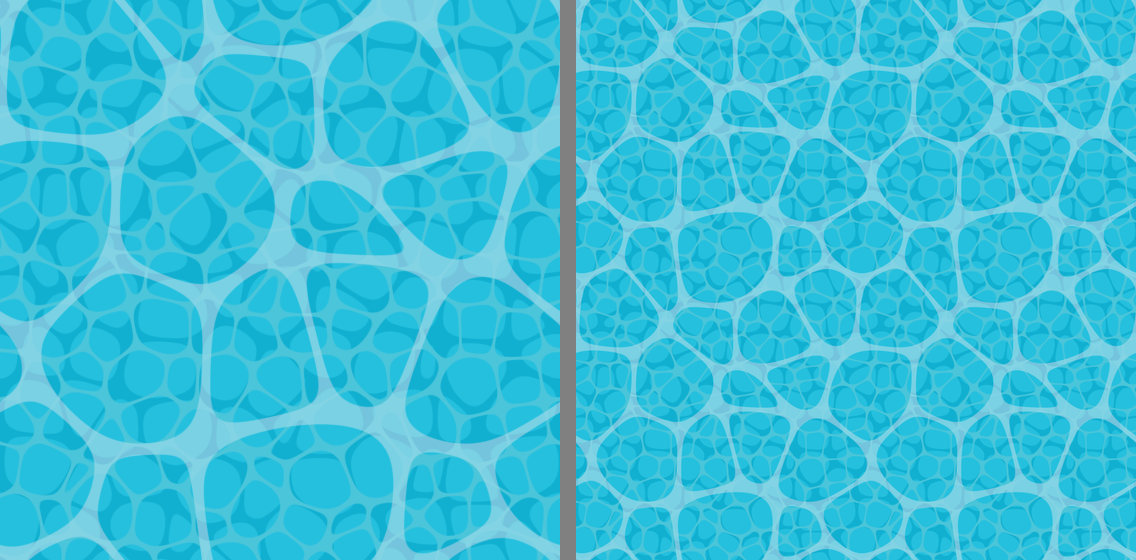
Left, the tile; right, the same tile 2 across and 2 down.
Write a Shadertoy shader that draws this pattern.

```glsl
// Rippling pool water: three tiling nets of rounded cells laid over each other.
// Each net is a weighted Voronoi diagram whose cell corners are rounded by an
// exponential smooth minimum of the distances to the cell's borders.

vec3 hash3(vec3 p) {
    p = fract(p * vec3(0.1031, 0.1030, 0.0973));
    p += dot(p, p.yxz + 33.33);
    return fract((p.xxy + p.yxx) * p.zyx);
}

// Site position in xy and its weight (0 to 1) in z; wraps after n cells.
// Odd rows are shifted by half a cell, so n must be even.
vec3 site(vec2 cell, float n, float seed) {
    vec3 h = hash3(vec3(mod(cell, n), seed) + 1.7);
    float rowShift = 0.5 * mod(cell.y, 2.0);
    return vec3(cell + vec2(0.25 + rowShift, 0.5) + 0.68 * (h.xy - 0.5), h.z);
}

float power(vec2 p, vec3 s, float spread) {
    vec2 d = p - s.xy;
    return dot(d, d) - spread * s.z;
}

// Signed distance to the rounded cell outline, in canvas units, positive inside.
float cellDistance(vec2 uv, float n, float seed, float gap, float rounding) {
    const float spread = 0.48;
    vec2 p = uv * n, base = floor(p);

    // Owner of this point
    vec3 owner = vec3(0.0);
    float best = 1e5;
    for (int y = -2; y <= 2; y++)
    for (int x = -2; x <= 2; x++) {
        vec3 s = site(base + vec2(x, y), n, seed);
        float d = power(p, s, spread);
        if (d < best) { best = d; owner = s; }
    }

    // Smooth minimum over the borders; small cells get tighter corners
    float k = rounding * (0.65 + 0.6 * owner.z);
    float sum = 0.0;
    for (int y = -2; y <= 2; y++)
    for (int x = -2; x <= 2; x++) {
        vec3 s = site(base + vec2(x, y), n, seed);
        float apart = length(s.xy - owner.xy);
        if (apart > 0.001) {
            float border = (power(p, s, spread) - best) / (2.0 * apart);
            sum += exp(-border / k);
        }
    }
    return (-k * log(sum) - gap) / n;
}

// Coverage of the net between the cells, with a smooth edge
float net(vec2 uv, float n, float seed, float gap, float rounding) {
    float soft = 0.8 / iResolution.y;
    return 1.0 - smoothstep(-soft, soft, cellDistance(uv, n, seed, gap, rounding));
}

void mainImage(out vec4 fragColor, in vec2 fragCoord) {
    vec2 uv = fragCoord / iResolution.xy;

    float shadow = net(uv, 10.0, 3.0, 0.025, 0.115);
    float fine   = net(uv + vec2(0.03, 0.05), 12.0, 11.0, 0.026, 0.095);
    float broad  = net(uv, 4.0, 23.0, 0.026, 0.09);

    // Water seen through the cells of the broad net
    vec3 water = mix(vec3(0.147, 0.753, 0.870), vec3(0.067, 0.692, 0.820), shadow);
    water = mix(water, vec3(0.292, 0.772, 0.852), fine);

    // Pale broad net, with the lower nets showing faintly through it
    vec3 pale = mix(vec3(0.473, 0.818, 0.892), vec3(0.450, 0.770, 0.862), shadow);
    pale = mix(pale, vec3(0.510, 0.826, 0.892), fine);

    fragColor = vec4(mix(water, pale, broad), 1.0);
}
```
